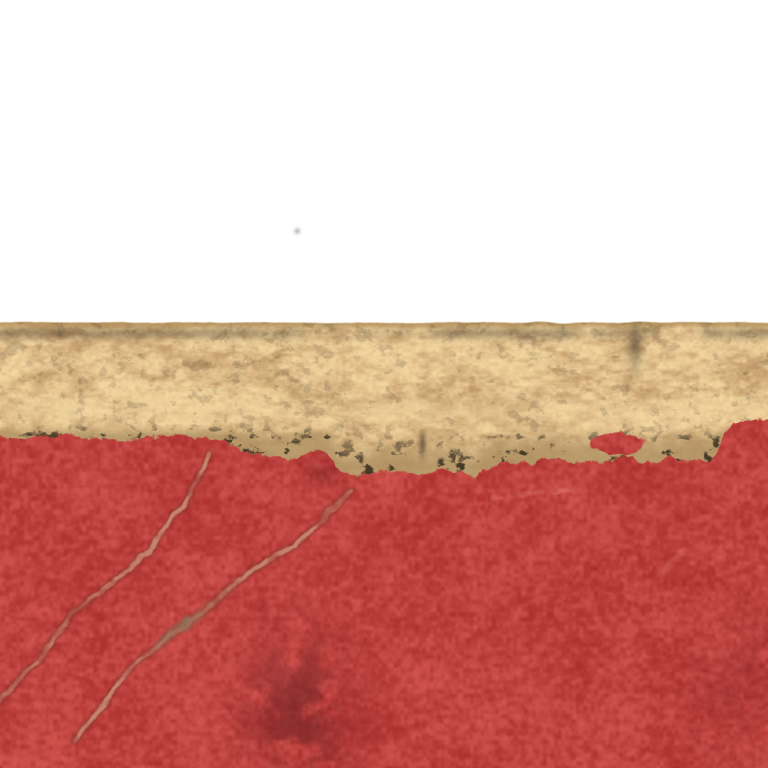
This texture is drawn by a WebGL 1 fragment shader. Its source:

```glsl
precision highp float;
uniform vec2 u_resolution;

float hash(vec2 p) {
  vec3 q = fract(vec3(p.xyx) * 0.1031);
  q += dot(q, q.yzx + 33.33);
  return fract((q.x + q.y) * q.z);
}

float noise(vec2 p) {
  vec2 i = floor(p);
  vec2 f = fract(p);
  f = f * f * (3.0 - 2.0 * f);
  return mix(mix(hash(i), hash(i + vec2(1.0, 0.0)), f.x),
             mix(hash(i + vec2(0.0, 1.0)), hash(i + vec2(1.0, 1.0)), f.x), f.y);
}

float fbm(vec2 p) {
  float sum = 0.0;
  float gain = 0.5;
  for (int i = 0; i < 4; i++) {
    sum += gain * noise(p);
    p = p * 2.03 + vec2(17.3, 9.1);
    gain *= 0.5;
  }
  return sum / 0.9375;
}

float segment(vec2 p, vec2 a, vec2 b) {
  vec2 d = b - a;
  return length(p - a - d * clamp(dot(p - a, d) / dot(d, d), 0.0, 1.0));
}

float polyline(vec2 p, vec2 a, vec2 b, vec2 c, vec2 d) {
  return min(segment(p, a, b), min(segment(p, b, c), segment(p, c, d)));
}

float blob(vec2 p, vec2 center, vec2 radius) {
  vec2 q = (p - center) / radius;
  return exp(-dot(q, q));
}

// Height of the torn boundary between cloth and board
float tornEdge(float x) {
  float y = 0.430 - 0.026 * smoothstep(0.25, 0.37, x);
  y += 0.010 * exp(-pow((x - 0.415) / 0.018, 2.0));
  y -= 0.019 * smoothstep(0.42, 0.455, x);
  y += 0.015 * smoothstep(0.62, 0.66, x);
  y += 0.050 * smoothstep(0.922, 0.955, x);
  return y + 0.014 * (fbm(vec2(x * 55.0, 3.0)) - 0.5);
}

vec3 boardColor(vec2 p, float edge, float top) {
  float fibre = fbm(p * vec2(60.0, 130.0));
  float cloud = fbm(p * vec2(12.0, 25.0) + 8.0);
  float grain = noise(p * 230.0);
  vec3 col = mix(vec3(0.77, 0.62, 0.43), vec3(0.93, 0.81, 0.60),
                 smoothstep(0.2, 0.68, 0.55 * fibre + 0.45 * cloud));
  col += 0.07 * (grain - 0.5);
  col = mix(col, vec3(0.94, 0.83, 0.62), 0.4 * blob(p, vec2(p.x, 0.465), vec2(1.0, 0.018)));
  // Worn top lip and shaded groove
  col = mix(col, vec3(0.70, 0.56, 0.35), 0.75 * smoothstep(0.010, 0.001, top - p.y));
  float groove = blob(p, vec2(p.x, 0.566), vec2(1.0, 0.008));
  col *= 1.0 - 0.26 * groove * smoothstep(0.3, 0.65, fbm(vec2(p.x * 14.0, 2.0)));
  // Grey, pitted lower margin
  float margin = smoothstep(0.055, 0.008, p.y - edge) * smoothstep(0.450, 0.430, p.y);
  col = mix(col, vec3(0.68, 0.56, 0.38), 0.8 * margin);
  float pits = smoothstep(0.59, 0.76, fbm(p * vec2(75.0, 95.0) + 31.0));
  col *= 1.0 - 0.5 * pits * (0.25 + margin);
  col *= 1.0 - 0.35 * blob(p, vec2(0.827, 0.550), vec2(0.010, 0.030));
  return col * (1.0 - 0.4 * blob(p, vec2(0.55, 0.421), vec2(0.005, 0.015)));
}

vec3 clothColor(vec2 p) {
  float weave = 0.5 * noise(p * vec2(210.0, 150.0)) + 0.5 * noise(p * vec2(110.0, 180.0));
  float cloud = fbm(p * 16.0 + 4.0);
  vec3 col = mix(vec3(0.69, 0.21, 0.20), vec3(0.80, 0.31, 0.29),
                 smoothstep(0.2, 0.8, 0.55 * weave + 0.45 * cloud));
  col += 0.08 * (fbm(p * 120.0) - 0.5);
  // Dark stains
  float stain = blob(p, vec2(0.39, 0.07), vec2(0.065, 0.105));
  stain += 0.6 * blob(p, vec2(0.42, 0.392), vec2(0.022, 0.024));
  stain += 0.35 * blob(p, vec2(0.97, 0.10), vec2(0.07, 0.10));
  stain *= smoothstep(0.2, 0.65, fbm(p * 42.0));
  col = mix(col, vec3(0.48, 0.15, 0.16), 0.75 * min(stain, 1.0));
  // Creases with pale ridges and shadowed lower sides
  vec2 q = p + 0.010 * (vec2(fbm(p * 50.0), fbm(p * 50.0 + 20.0)) - 0.5);
  vec2 kneeA = vec2(0.150, 0.245);
  vec2 kneeB = vec2(0.273, 0.212);
  float upper = min(polyline(q, vec2(0.273, 0.408), vec2(0.241, 0.349), vec2(0.195, 0.284), kneeA),
                    polyline(q, kneeA, vec2(0.091, 0.199), vec2(0.052, 0.141), vec2(-0.01, 0.080)));
  float lower = min(polyline(q, vec2(0.456, 0.362), vec2(0.385, 0.287), vec2(0.325, 0.258), kneeB),
                    polyline(q, kneeB, vec2(0.205, 0.160), vec2(0.169, 0.128), vec2(0.098, 0.036)));
  float crease = min(upper, lower);
  float wear = smoothstep(0.25, 0.65, fbm(p * 38.0 + 12.0));
  col = mix(col, vec3(0.50, 0.20, 0.17), 0.5 * smoothstep(0.009, 0.002, crease));
  col = mix(col, vec3(0.79, 0.55, 0.46), (0.3 + 0.6 * wear) * smoothstep(0.0045, 0.001, crease));
  float bare = blob(p, vec2(0.24, 0.185), vec2(0.055, 0.045)) * smoothstep(0.009, 0.003, lower);
  col = mix(col, vec3(0.56, 0.43, 0.33), bare * wear);
  float scuff = smoothstep(0.006, 0.001, segment(q, vec2(0.64, 0.352), vec2(0.76, 0.362)));
  scuff += 0.5 * smoothstep(0.008, 0.001, segment(q, vec2(0.865, 0.255), vec2(0.89, 0.28)));
  return mix(col, vec3(0.87, 0.46, 0.43), 0.65 * scuff * wear);
}

void main() {
  vec2 p = gl_FragCoord.xy / u_resolution;
  float soft = max(0.0015, 1.0 / u_resolution.y);
  float top = 0.580 + 0.004 * (fbm(vec2(p.x * 30.0, 7.0)) - 0.5);
  float edge = tornEdge(p.x) + 0.012 * (fbm(p * 85.0) - 0.5);
  float cloth = 1.0 - smoothstep(-soft, soft, p.y - edge);
  // Isolated cloth fragment on the board
  float island = length((p - vec2(0.80, 0.423)) / vec2(0.034, 0.014));
  island += 0.7 * (fbm(p * 65.0) - 0.5);
  cloth = max(cloth, smoothstep(1.08, 0.92, island));
  vec3 col = mix(boardColor(p, edge, top), clothColor(p), cloth);
  // White backdrop with a small speck
  vec3 backdrop = vec3(1.0 - 0.25 * blob(p, vec2(0.387, 0.699), vec2(0.004)));
  col = mix(col, backdrop, smoothstep(-soft, soft, p.y - top));
  gl_FragColor = vec4(clamp(col, 0.0, 1.0), 1.0);
}
```
